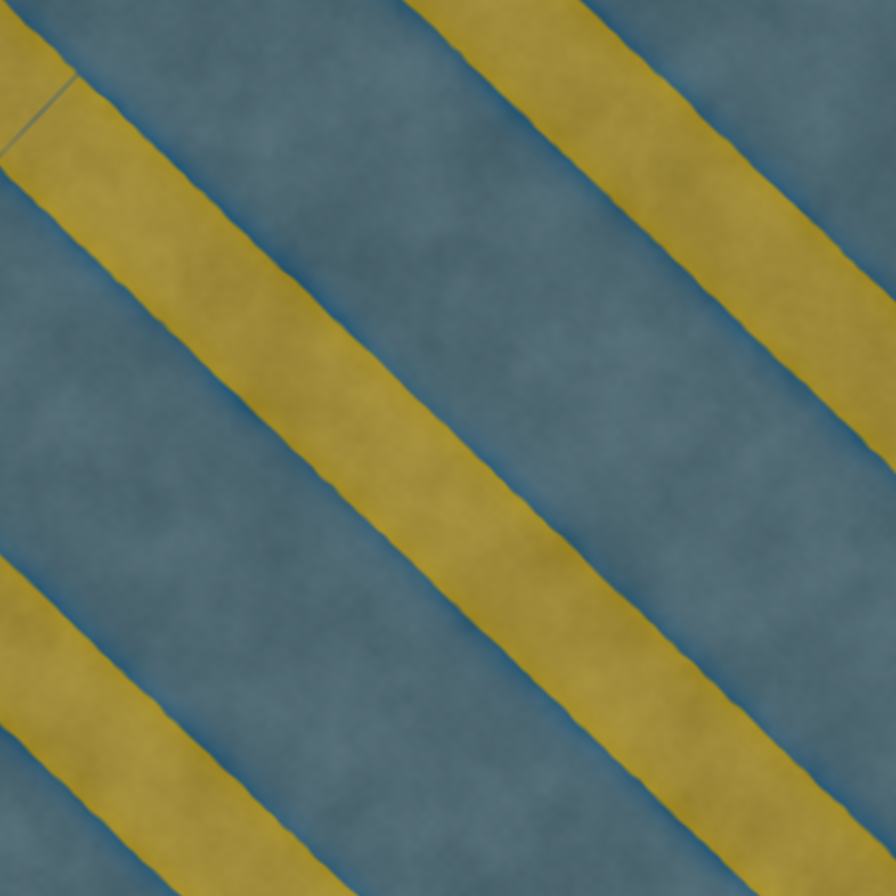
Write a WebGL 1 fragment shader that draws this pattern.

```glsl
precision highp float;

uniform vec2 u_resolution;

#define STRIPE_SLOPE 0.96
#define STRIPE_PERIOD 0.62
#define STRIPE_WIDTH 0.189
#define STRIPE_CENTER 0.0925
#define EDGE_SOFTNESS 0.0035
#define FRINGE_WIDTH 0.014
#define JOIN_PERIOD 1.4
#define JOIN_OFFSET 0.12
#define GROUND_COLOR vec3(0.305, 0.405, 0.442)
#define GROUND_FRINGE vec3(0.150, 0.350, 0.475)
#define STRIPE_COLOR vec3(0.622, 0.543, 0.226)
#define STRIPE_FRINGE vec3(0.645, 0.545, 0.120)

float hash(vec2 p) {
    return fract(sin(dot(p, vec2(127.1, 311.7))) * 43758.5453);
}

float valueNoise(vec2 p) {
    vec2 cell = floor(p);
    vec2 f = fract(p);
    f = f * f * (3.0 - 2.0 * f);
    float bottom = mix(hash(cell), hash(cell + vec2(1.0, 0.0)), f.x);
    float top = mix(hash(cell + vec2(0.0, 1.0)), hash(cell + vec2(1.0, 1.0)), f.x);
    return mix(bottom, top, f.y);
}

// Layered noise, centred on zero
float mottle(vec2 p) {
    float sum = 0.0;
    float amplitude = 0.5;
    for (int i = 0; i < 4; i++) {
        sum += amplitude * (valueNoise(p) - 0.5);
        p = mat2(1.6, 1.2, -1.2, 1.6) * p + 7.3;
        amplitude *= 0.6;
    }
    return sum;
}

// Signed distance to the nearest stripe edge, negative inside
float stripeDistance(vec2 p) {
    float across = p.y - STRIPE_SLOPE * p.x - STRIPE_CENTER;
    float offset = abs(fract(across / STRIPE_PERIOD + 0.5) - 0.5) * STRIPE_PERIOD;
    return (offset - 0.5 * STRIPE_WIDTH) / length(vec2(1.0, STRIPE_SLOPE));
}

// Thin seam crossing the stripes at long intervals
float joinMask(vec2 p) {
    float along = dot(p, normalize(vec2(1.0, STRIPE_SLOPE)));
    float offset = fract((along - JOIN_OFFSET) / JOIN_PERIOD + 0.5) - 0.5;
    return 1.0 - smoothstep(0.001, 0.0045, abs(offset) * JOIN_PERIOD);
}

void main() {
    vec2 uv = gl_FragCoord.xy / u_resolution;
    vec2 p = vec2(uv.x, 1.0 - uv.y);

    // Slightly uneven edges
    float wobble = (valueNoise(p * 70.0) - 0.5) * 0.003;
    float d = stripeDistance(p) + wobble;
    float softness = max(EDGE_SOFTNESS, 0.75 / u_resolution.y);
    float stripe = 1.0 - smoothstep(-softness, softness, d);

    // Saturated fringes on both sides of each edge
    float fringe = exp(-abs(d) / FRINGE_WIDTH);
    float fringeStrength = 1.0 + 0.7 * (valueNoise(p * 16.0 + 31.0) - 0.5);
    vec3 ground = mix(GROUND_COLOR, GROUND_FRINGE, min(fringe * fringeStrength, 1.0));
    vec3 paint = mix(STRIPE_COLOR, STRIPE_FRINGE, fringe);

    // Worn seam
    float wear = 0.25 + 0.3 * valueNoise(p * 25.0 + 5.0);
    paint = mix(paint, GROUND_COLOR, joinMask(p) * wear);

    // Cloudy surface wear
    vec3 color = mix(ground, paint, stripe);
    color += mottle(p * 13.0) * mix(vec3(0.085), vec3(0.10, 0.10, 0.07), stripe);
    color += (valueNoise(p * 110.0) - 0.5) * 0.012;

    gl_FragColor = vec4(clamp(color, 0.0, 1.0), 1.0);
}
```
